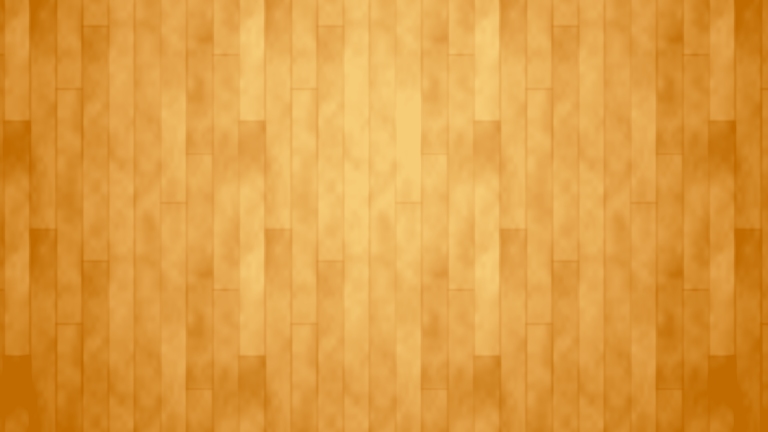
Write a WebGL 2 fragment shader that draws this texture.

```glsl
#version 300 es
precision highp float;

uniform vec2 u_resolution;
out vec4 fragColor;

#define TILE 0.544          // side of one repeat, in canvas heights
#define TILE_LEFT 0.0093    // left edge of the first full repeat
#define PLANKS 9            // planks in one repeat
#define SEAM_WIDTH 0.0034
#define JOINT_WIDTH 0.0030
#define STAIN 0.24
#define SMUDGE 0.24
#define GRAIN 0.12
#define SMEAR 0.15
#define GLOW_CENTER vec2(0.5, 0.34)
#define GLOW_PEAK 1.04
#define GLOW_FALL 0.99

const vec3 DARK  = vec3(0.780, 0.465, 0.065);
const vec3 AMBER = vec3(0.880, 0.617, 0.268);
const vec3 HONEY = vec3(0.953, 0.768, 0.430);

// Per plank: end joint height and depth, base tone, tone change along the board
const float JOINT[PLANKS] = float[](0.519, 0.979, 0.379, 0.113, 0.0, 0.0, 0.864, 0.655, 0.234);
const float JOINT_DEPTH[PLANKS] = float[](0.06, 0.10, 0.22, 0.16, 0.0, 0.0, 0.20, 0.20, 0.20);
const float TONE[PLANKS] = float[](0.08, -0.08, 0.01, -0.07, 0.08, -0.02, 0.09, -0.06, -0.01);
const float RISE[PLANKS] = float[](0.30, 0.20, 0.05, 0.12, 0.0, 0.0, 0.06, -0.08, 0.06);
// Depth of the seam on the left of each plank
const float SEAM[PLANKS] = float[](0.17, 0.22, 0.22, 0.26, 0.17, 0.22, 0.19, 0.30, 0.17);
// Per plank: knot height and strength
const float KNOT_Y[PLANKS] = float[](0.30, 0.60, 0.75, 0.25, 0.90, 0.51, 0.40, 0.17, 0.70);
const float KNOT[PLANKS] = float[](0.0, 0.0, 0.0, 0.10, 0.0, 0.20, 0.0, 0.34, 0.0);

float hash(vec3 p) {
    p = fract(p * vec3(0.1031, 0.1030, 0.0973));
    p += dot(p, p.yzx + 33.33);
    return fract((p.x + p.y) * p.z);
}

// Value noise that wraps vertically after period cells
float wrapNoise(vec2 p, float period, float seed) {
    vec2 i = floor(p), f = fract(p);
    f = f * f * (3.0 - 2.0 * f);
    float y0 = mod(i.y, period), y1 = mod(i.y + 1.0, period);
    float low = mix(hash(vec3(i.x, y0, seed)), hash(vec3(i.x + 1.0, y0, seed)), f.x);
    float high = mix(hash(vec3(i.x, y1, seed)), hash(vec3(i.x + 1.0, y1, seed)), f.x);
    return mix(low, high, f.y);
}

// Soft line of the given half width
float line(float dist, float width) {
    return exp(-dist * dist / (width * width));
}

int wrapPlank(int column) {
    return (column % PLANKS + PLANKS) % PLANKS;
}

// Lightness of one plank; x runs 0..1 across it, y counts repeats downward
float plankTone(int column, float x, float y) {
    int k = wrapPlank(column);
    float seed = float(k) * 7.0 + 3.0;

    // Boards start dark below their joint and lighten along their length
    float along = fract(y - JOINT[k]);
    float ramp = smoothstep(0.05, 0.38, along) * (1.0 - smoothstep(0.985, 1.0, along));
    float tone = TONE[k] + RISE[k] * (ramp - 0.7);
    float jointDist = min(along, 1.0 - along) * TILE;
    float jointWear = 0.5 + 0.5 * wrapNoise(vec2(x * 2.5 + 3.0, 0.5), 9.0, seed);
    tone -= JOINT_DEPTH[k] * jointWear * line(jointDist, JOINT_WIDTH);

    // Broad stain, slanted smudges and fine grain
    float stain = wrapNoise(vec2(x * 1.2 + 4.0, y * 6.0), 6.0, seed);
    float slant = x * (stain - 0.3) * 1.5;
    float smudge = wrapNoise(vec2(x * 2.0 + 9.0, y * 17.0 + slant), 17.0, seed + 1.0);
    float grain = wrapNoise(vec2(x * 5.0 + 1.5 * stain + 20.0, y * 31.0), 31.0, seed + 2.0);
    tone += STAIN * (stain - 0.5) + GRAIN * (grain - 0.5);
    tone += SMUDGE * (smudge - 0.5) * (0.4 + 0.9 * (1.0 - stain));

    // Ragged dark knot with a dense heart
    float knotY = fract(y - KNOT_Y[k] + 0.5) - 0.5;
    float r = length(vec2((x - 0.6) * 0.11, knotY)) + 0.025 * (smudge - 0.5);
    return tone - KNOT[k] * (0.6 * line(r, 0.055) + 0.5 * line(r, 0.022));
}

vec3 woodColor(float s) {
    vec3 lower = mix(DARK, AMBER, clamp(s * 2.0, -0.3, 1.0));
    return mix(lower, HONEY, clamp(s * 2.0 - 1.0, 0.0, 1.2));
}

void main() {
    vec2 uv = gl_FragCoord.xy / u_resolution;
    float aspect = u_resolution.x / u_resolution.y;
    vec2 p = vec2(uv.x * aspect, 1.0 - uv.y);

    // Planks, blended softly with the neighbour at each edge
    float across = (p.x - TILE_LEFT) / TILE * float(PLANKS);
    float y = p.y / TILE;
    int column = int(floor(across));
    float x = fract(across);
    int side = x < 0.5 ? -1 : 1;
    float edge = 0.5 - abs(x - 0.5);
    float tone = plankTone(column, x, y);
    float nextTone = plankTone(column + side, x - float(side), y);
    tone = mix(tone, nextTone, 0.5 * (1.0 - smoothstep(0.0, 0.08, edge)));

    // Dark smear shared by several boards, once in each repeat
    vec2 smearAt = fract(vec2(across / float(PLANKS), y) - vec2(0.0, 0.64) + 0.5) - 0.5;
    tone += 0.02 - SMEAR * line(length(smearAt * vec2(1.0, 1.5)), 0.17);

    // Seams between planks, fading in and out along their length
    int seam = wrapPlank(int(floor(across + 0.5)));
    float seamDist = edge * TILE / float(PLANKS);
    float wear = wrapNoise(vec2(float(seam), y * 8.0), 8.0, 5.0);
    tone -= SEAM[seam] * (0.4 + 0.7 * wear) * line(seamDist, SEAM_WIDTH);

    // Warm glow that falls off toward the borders
    vec2 away = (p - GLOW_CENTER * vec2(aspect, 1.0)) / 0.95;
    float glow = GLOW_PEAK - GLOW_FALL * pow(length(away), 1.3);

    fragColor = vec4(woodColor(glow + tone), 1.0);
}
```
